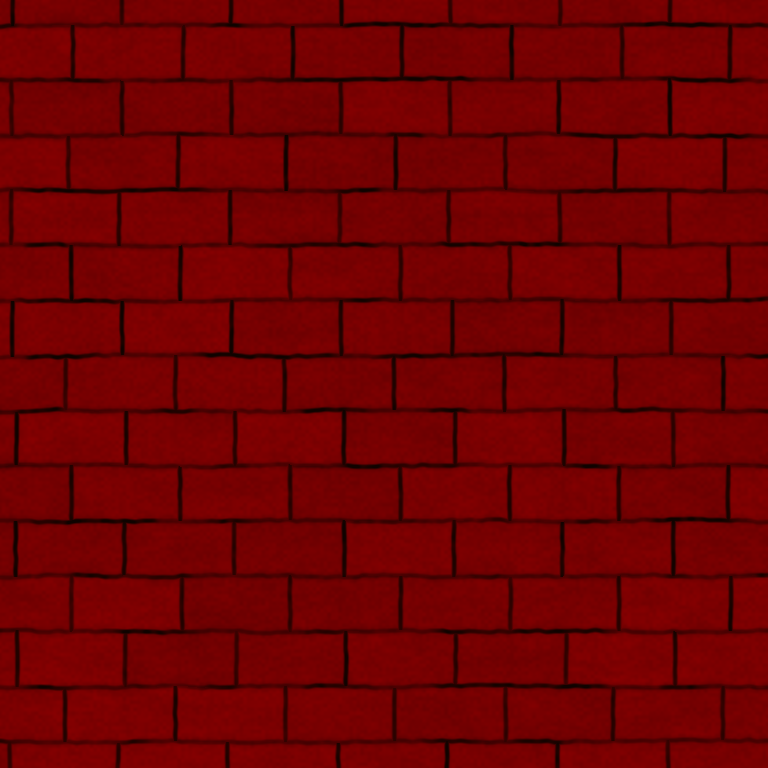
Give the GLSL for this texture, as a Shadertoy shader.

```glsl
// Dark red brick wall in running bond: seven bricks across, about fourteen courses.
// Each course is shifted by half a brick plus a small random slip; the joints
// wobble and vary in depth, and every brick has its own tone, streaks and grain.

const float COLUMNS = 7.0;
const float COURSE_HEIGHT = 0.0718;
const float TOP_JOINT = 0.0322;      // distance of the first joint from the top
const float EVEN_SHIFT = 0.63;       // in brick lengths
const float ODD_SHIFT = 0.115;
const float JOINT_CORE = 0.0008;     // half widths, in canvas units
const float JOINT_EDGE = 0.0040;
const vec3 BRICK_RED = vec3(0.472, 0.0, 0.005);
const vec3 JOINT_DARK = vec3(0.06, 0.012, 0.0);

float hash(vec2 p) {
    return fract(sin(dot(p, vec2(127.1, 311.7))) * 43758.5453);
}

float valueNoise(vec2 p) {
    vec2 cell = floor(p);
    vec2 f = fract(p);
    f = f * f * (3.0 - 2.0 * f);
    float low = mix(hash(cell), hash(cell + vec2(1.0, 0.0)), f.x);
    float high = mix(hash(cell + vec2(0.0, 1.0)), hash(cell + vec2(1.0, 1.0)), f.x);
    return mix(low, high, f.y);
}

// Noise centred on zero, from -0.5 to 0.5
float signedNoise(vec2 p) {
    return valueNoise(p) - 0.5;
}

// Horizontal start of a course, in brick lengths
float courseShift(float course) {
    float shift = mod(course, 2.0) < 0.5 ? EVEN_SHIFT : ODD_SHIFT;
    return shift + 0.08 * (hash(vec2(course, 4.7)) - 0.5);
}

// Soft line coverage at a given distance from its centre
float jointLine(float dist, float pixel) {
    return 1.0 - smoothstep(JOINT_CORE, JOINT_EDGE + 0.5 * pixel, abs(dist));
}

// Brightness of a brick face: own tone, blotches, streaks and fine grain
float faceTone(vec2 p, vec2 brick) {
    float tone = 1.0 + 0.09 * (hash(brick + 17.3) - 0.5);
    tone += 0.07 * signedNoise(p * vec2(24.0, 36.0) + brick * 3.1);
    tone += 0.06 * signedNoise(p * vec2(55.0, 150.0) + brick * 5.7);
    tone += 0.10 * signedNoise(p * 210.0);
    return tone;
}

void mainImage(out vec4 fragColor, in vec2 fragCoord) {
    vec2 p = fragCoord / iResolution.xy;
    float pixel = 1.0 / min(iResolution.x, iResolution.y);

    // Courses, counted from the top, with uneven bed joints
    float v = (1.0 - p.y - TOP_JOINT) / COURSE_HEIGHT;
    float bed = floor(v + 0.5);
    float sag = 0.0034 * signedNoise(vec2(p.x * 14.0, bed * 7.0))
              + 0.0022 * signedNoise(vec2(p.x * 80.0, bed * 9.0 + 3.0));
    v += sag / COURSE_HEIGHT;
    float course = floor(v);
    float bedDist = (v - bed) * COURSE_HEIGHT;

    // Bricks along the course, with slightly slipped upright joints
    float u = p.x * COLUMNS - courseShift(course);
    float upright = floor(u + 0.5);
    float slip = 0.0030 * (hash(vec2(upright, course) + 8.1) - 0.5)
               + 0.0014 * signedNoise(vec2(p.y * 70.0, upright * 5.0));
    u += slip * COLUMNS;
    vec2 brick = vec2(floor(u), course);
    float uprightDist = (u - upright) / COLUMNS;

    // Bed joints are faint with deep patches; uprights are mostly deep
    float patches = valueNoise(vec2(p.x * 17.0, bed * 11.0 + 5.0));
    float bedDepth = mix(0.38, 0.95, smoothstep(0.45, 0.9, patches));
    bedDepth *= 0.8 + 0.4 * valueNoise(vec2(p.x * 110.0, bed * 13.0));
    float uprightDepth = mix(0.62, 1.0, hash(vec2(upright, course) + 2.9));
    uprightDepth *= 0.85 + 0.25 * valueNoise(vec2(p.y * 90.0, upright * 3.0));

    float joint = max(jointLine(bedDist, pixel) * bedDepth,
                      jointLine(uprightDist, pixel) * uprightDepth);

    // Worn, slightly shaded brick edges
    float edgeDist = min(abs(bedDist), abs(uprightDist) + 0.002);
    float wear = 0.5 + valueNoise(p * 75.0);
    float edgeShade = 0.10 * wear * (1.0 - smoothstep(0.002, 0.009, edgeDist));

    vec3 face = BRICK_RED * (faceTone(p, brick) - edgeShade);
    fragColor = vec4(mix(face, JOINT_DARK, clamp(joint, 0.0, 1.0)), 1.0);
}
```
